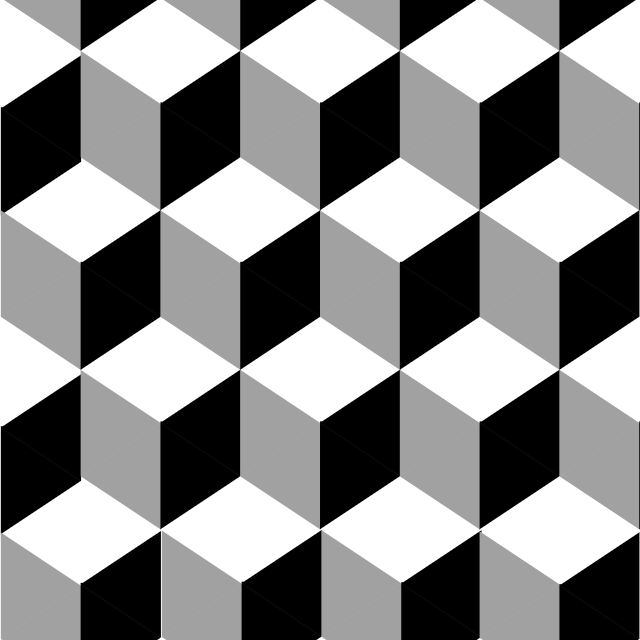
This pattern is drawn by a Shadertoy shader. Its source:

```glsl
// Tumbling blocks: staggered rows of cubes with white tops, grey left and black right faces.

const vec3  TOP_COLOR   = vec3(1.0);
const vec3  LEFT_COLOR  = vec3(0.63);
const vec3  RIGHT_COLOR = vec3(0.0);

const float FACE_WIDTH  = 0.12468;  // half a cube
const float FACE_HEIGHT = 0.1664;   // length of a vertical edge
const float FACE_RISE   = 0.0828;   // climb of a slanted edge across one face
const float ROW_PITCH   = FACE_HEIGHT + FACE_RISE;
const vec2  ORIGIN      = vec2(0.0013, 0.9206);  // left margin, first row

const float EDGE_DROP   = 0.0075;   // sag of dark faces in the first column
const float LAST_DROP   = 0.0050;   // sag at both ends of the last row
const float LAST_NUDGE  = 0.0022;   // sideways slip in the last row
const float NUB         = 0.0022;   // blunt upper corner of dark faces
const float SEAM_WIDTH  = 0.0007;
const float SEAM_LIGHT  = 0.035;

const int LAST_ROW = 3;
const int LAST_COLUMN = 8;

float coverage(float d, float pixel) {
    return clamp(0.5 + d / pixel, 0.0, 1.0);
}

// Small misplacements of individual faces
vec2 faceSlip(int column, int row, bool dark) {
    vec2 slip = vec2(0.0);
    if (column == 0 && dark) slip.y -= EDGE_DROP;
    if (row == LAST_ROW) {
        float fromMiddle = (float(column) - 3.5) / 3.5;
        slip.y -= mix(0.0013, LAST_DROP, min(fromMiddle * fromMiddle, 1.0));
        if (column > 1 && column < 6) slip.x += LAST_NUDGE;
    }
    return slip;
}

// Paints one slanted face whose upper left reference point is at the origin of q
vec3 paintFace(vec3 color, vec2 q, bool dark, float pixel) {
    float u = q.x / FACE_WIDTH;
    float slopeTop = dark ? FACE_RISE * (u - 1.0) : -FACE_RISE * u;
    float top = dark ? max(slopeTop, NUB - FACE_RISE) : slopeTop;
    float bottom = slopeTop - FACE_HEIGHT;
    float slant = FACE_WIDTH / length(vec2(FACE_WIDTH, FACE_RISE));

    // The right side overlaps its neighbour by half a pixel
    float mask = coverage(q.x, pixel)
               * coverage(FACE_WIDTH + 0.5 * pixel - q.x, pixel)
               * coverage((top - q.y) * slant, pixel)
               * coverage((q.y - bottom) * slant, pixel);

    // Faint diagonal seam
    float v = (slopeTop - q.y) / FACE_HEIGHT;
    float diagonal = abs(dark ? v - u : v + u - 1.0) * FACE_HEIGHT * slant;
    float seam = 1.0 - smoothstep(0.0, SEAM_WIDTH + pixel, diagonal);
    vec3 face = dark ? RIGHT_COLOR + SEAM_LIGHT * seam
                     : LEFT_COLOR + 0.3 * SEAM_LIGHT * seam;
    return mix(color, face, mask);
}

void mainImage(out vec4 fragColor, in vec2 fragCoord) {
    float pixel = 1.0 / iResolution.y;
    vec2 p = fragCoord * pixel;
    vec3 color = TOP_COLOR;

    // Side faces over the white ground; what stays bare forms the tops
    for (int row = -1; row <= LAST_ROW; row++) {
        for (int column = 0; column <= LAST_COLUMN; column++) {
            bool dark = ((column + row) & 1) == 0;
            vec2 corner = ORIGIN + vec2(float(column) * FACE_WIDTH, -float(row) * ROW_PITCH);
            corner += faceSlip(column, row, dark);
            color = paintFace(color, p - corner, dark, pixel);
        }
    }
    fragColor = vec4(color, 1.0);
}
```
